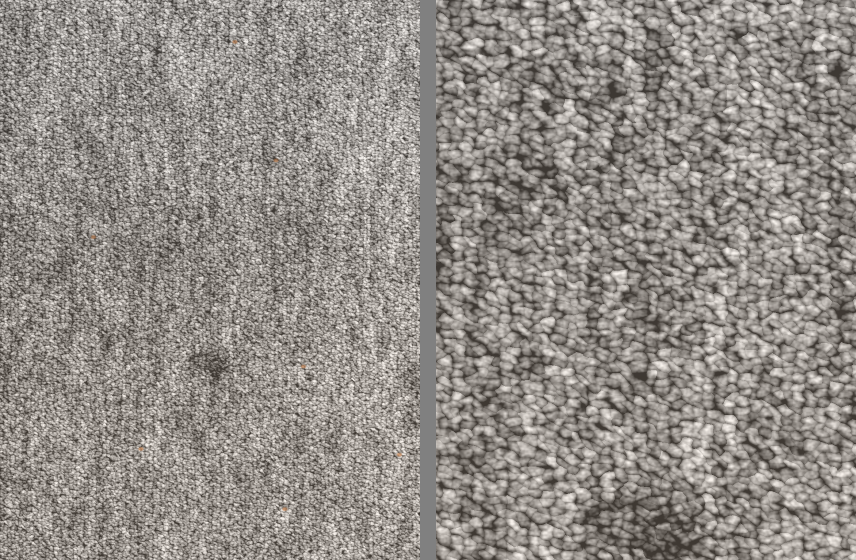
Left: the whole. Right: its middle third, enlarged.
A WebGL 2 fragment shader for this texture:

```glsl
#version 300 es
precision highp float;
// Worn grey loop-pile carpet: staggered columns of small leaning yarn loops.
// Each loop is the highest of the nearby rounded bumps, lit from above; gradient
// noise adds fibres, yarn streaks, broad wear and a ragged stain, with crumbs.

#define COLUMNS 110.0      // loops per canvas width
#define ROWS 160.0         // loops per same length, vertically
#define JITTER 0.62        // irregularity of loop centres
#define LEAN 0.75          // slant of the loops
#define BASE_TONE 0.655
#define LOOP_RELIEF 0.52   // darkness of the gaps between loops
#define FIBRE_DEPTH 0.20   // fine texture within the yarn
#define YARN_VARIATION 0.23
#define STREAK_DEPTH 0.165
#define WEAR_DEPTH 0.055
#define STAIN_DEPTH 0.19
#define CRUMB_SHARE 0.05   // share of coarse cells holding a crumb

uniform vec2 u_resolution;
out vec4 fragColor;

float hash(vec2 p) {
    vec3 q = fract(p.xyx * 0.1031);
    q += dot(q, q.yzx + 33.33);
    return fract((q.x + q.y) * q.z);
}

vec2 hash2(vec2 p) {
    return vec2(hash(p), hash(p + 57.3));
}

float cornerSlope(vec2 corner, vec2 offset) {
    float angle = 6.28318 * hash(corner + 11.7);
    return dot(vec2(cos(angle), sin(angle)), offset);
}

float gradientNoise(vec2 p) {
    vec2 i = floor(p), f = fract(p);
    vec2 w = f * f * f * (f * (f * 6.0 - 15.0) + 10.0);
    vec2 e = vec2(1.0, 0.0);
    float low = mix(cornerSlope(i, f), cornerSlope(i + e, f - e), w.x);
    float high = mix(cornerSlope(i + e.yx, f - e.yx),
                     cornerSlope(i + e.xx, f - e.xx), w.x);
    return mix(low, high, w.y);
}

// Returns the topmost loop: height, column, row and offset above its centre.
vec4 topLoop(vec2 p) {
    vec2 g = p * vec2(COLUMNS, ROWS);
    g.x += 0.7 * gradientNoise(p * vec2(9.0, 14.0));
    g += 0.45 * vec2(gradientNoise(g * 0.9), gradientNoise(g * 0.9 + 43.0));
    vec4 best = vec4(-9.0, 0.0, 0.0, 0.0);
    for (int i = -1; i <= 1; i++) {
        float column = floor(g.x) + float(i);
        float y = g.y + 7.0 * hash(vec2(column, 3.0));
        for (int j = -1; j <= 1; j++) {
            vec2 id = vec2(column, floor(y) + float(j));
            vec2 centre = id + 0.5 + JITTER * (hash2(id) - 0.5);
            vec2 d = vec2(g.x, y) - centre;
            d.y += LEAN * d.x * (hash(id + 5.1) * 1.6 - 0.4);
            float height = 1.0 - 1.5 * dot(d, d) + 0.3 * (hash(id + 8.4) - 0.5);
            if (height > best.x) best = vec4(height, id, d.y);
        }
    }
    return best;
}

float stainMask(vec2 p) {
    vec2 d = p - vec2(0.5, 0.465);
    float ragged = 0.022 * gradientNoise(p * 38.0) + 0.012 * gradientNoise(p * 90.0);
    return 1.0 - smoothstep(0.015, 0.06, length(d * vec2(0.9, 1.15)) + ragged);
}

// Large, soft changes of light and wear across the floor.
float broadTone(vec2 p) {
    float wear = gradientNoise(p * vec2(5.0, 3.5)) + 0.6 * gradientNoise(p * vec2(14.0, 8.0) + 4.0);
    vec2 d = (p - vec2(0.42, 0.68)) / vec2(0.34, 0.36);
    float trodden = exp(-dot(d, d));
    float edge = 1.0 - smoothstep(0.0, 0.10, p.x);
    return WEAR_DEPTH * wear - 0.05 * trodden - 0.035 * edge + 0.045 * (p.x - 0.5);
}

vec3 carpet(vec2 p) {
    vec4 loop = topLoop(p);
    vec2 id = loop.yz;
    float streak = gradientNoise(id * vec2(0.57, 0.075))
                 + 0.6 * gradientNoise(id * vec2(0.21, 0.035) + 19.0);
    float fibre = gradientNoise(p * vec2(210.0, 300.0))
                + 0.6 * gradientNoise(p * vec2(390.0, 460.0) + 7.0);
    float tone = BASE_TONE + LOOP_RELIEF * (loop.x - 0.86) + 0.13 * loop.w;
    tone += YARN_VARIATION * (hash(id + 2.9) - 0.5);
    tone += STREAK_DEPTH * streak + FIBRE_DEPTH * fibre;
    tone += broadTone(p) - STAIN_DEPTH * stainMask(p);
    tone = clamp(tone, 0.22, 0.95);

    // Warm grey, slightly cooler toward the top
    float warmth = mix(0.024, 0.014, smoothstep(0.3, 1.3, p.y));
    vec3 colour = tone + warmth * vec3(1.0, 0.0, -1.0);

    // Sparse orange crumbs
    vec2 cell = floor(p * 10.0);
    vec2 d = fract(p * 10.0) - mix(vec2(0.2), vec2(0.8), hash2(cell + 31.0));
    float crumb = 1.0 - smoothstep(0.03, 0.065, length(d * vec2(0.8, 1.1)));
    crumb *= step(hash(cell + 71.0), CRUMB_SHARE);
    return mix(colour, vec3(0.80, 0.56, 0.38) * (0.6 + 0.5 * tone), 0.8 * crumb);
}

void main() {
    // Four samples per pixel smooth the loop edges
    vec3 sum = vec3(0.0);
    for (int k = 0; k < 4; k++) {
        vec2 shift = vec2(k % 2, k / 2) * 0.5 - 0.25;
        sum += carpet((gl_FragCoord.xy + shift) / u_resolution.x);
    }
    fragColor = vec4(sum * 0.25, 1.0);
}
```
